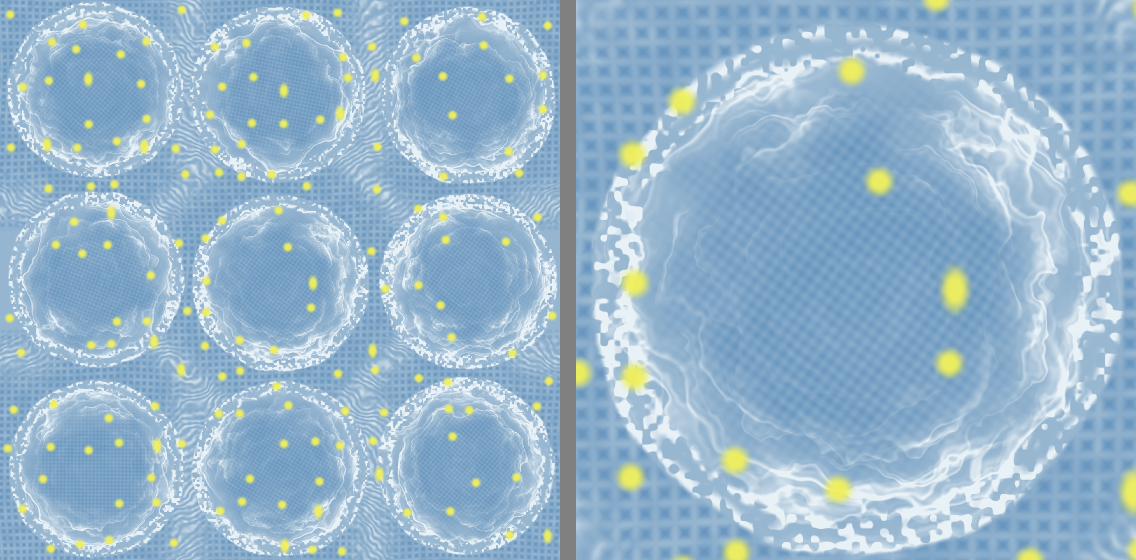
Left, the full canvas; right, a detail of the centre.
This pattern is drawn by a three.js fragment shader. Its source:

```glsl
// Nine crumpled glassy discs in a 3 by 3 grid on rippled blue weave, dusted with soft yellow dots.
varying vec2 vUv;

const float REPEATS = 3.0;
const float DISC_RADIUS = 0.475;    // in cells
const float CENTRE_JITTER = 0.018;  // in cells
const float EDGE_SOFT = 0.007;      // in cells
const float WEAVE_COUNT = 84.0;     // threads across the canvas
const float FINE_COUNT = 155.0;     // threads across the canvas, inside discs
const float GRAIN_COUNT = 240.0;    // specks across the canvas
const float DOT_COUNT = 17.0;       // dot slots across the canvas
const float DOT_SHARE = 0.56;       // filled slots
const float DOT_RADIUS = 0.0112;    // in canvas widths
const vec3 DEEP = vec3(0.37, 0.56, 0.73);
const vec3 MID = vec3(0.60, 0.72, 0.82);
const vec3 PALE = vec3(0.91, 0.945, 0.965);
const vec3 YELLOW = vec3(0.94, 0.94, 0.36);
const float TAU = 6.28318;

float hash(vec2 p) {
  vec3 h = fract(vec3(p.xyx) * 0.1031);
  h += dot(h, h.yzx + 33.33);
  return fract((h.x + h.y) * h.z);
}

vec2 hash2(vec2 p) {
  return vec2(hash(p + 3.7), hash(p + 71.3));
}

float noise(vec2 p) {
  vec2 i = floor(p), f = fract(p);
  f = f * f * (3.0 - 2.0 * f);
  return mix(mix(hash(i), hash(i + vec2(1, 0)), f.x),
             mix(hash(i + vec2(0, 1)), hash(i + vec2(1, 1)), f.x), f.y);
}

float fbm(vec2 p) {
  float sum = 0.0, gain = 0.5;
  for (int i = 0; i < 4; i++) {
    sum += gain * noise(p);
    p = mat2(1.6, 1.2, -1.2, 1.6) * p + 9.1;
    gain *= 0.5;
  }
  return sum;
}

vec2 turn(vec2 p, float a) {
  return mat2(cos(a), sin(a), -sin(a), cos(a)) * p;
}

float bell(float x, float width) {
  return exp(-x * x / (width * width));
}

// Coarse cloth with ripples gathered in bands between the discs
float clothTone(vec2 uv) {
  vec2 s = abs(uv - 0.5);
  float wobble = fbm(uv * 14.0);
  float diagonal = bell(s.x + s.y - 0.335, 0.035);
  float column = bell(s.x - 0.165, 0.035) * smoothstep(0.17, 0.24, s.y);
  float side = smoothstep(0.38, 0.45, s.x) * bell(s.y - 0.135, 0.035);
  float ripple = clamp(diagonal + column + side, 0.0, 1.0);

  vec2 g = uv + 0.008 * (vec2(noise(uv * 9.0), noise(uv * 9.0 + 40.0)) - 0.5);
  vec2 threads = 0.5 + 0.5 * cos(TAU * WEAVE_COUNT * g);
  float weave = 0.08 + 0.36 * max(threads.x, threads.y) * (0.6 + 0.6 * noise(uv * 90.0));
  float phase = (s.x * 0.6 - s.y) * 75.0 + wobble * 7.0;
  float waves = 0.5 + 0.5 * sin(TAU * phase);
  float rippled = 0.38 + 0.45 * waves * (0.4 + noise(uv * 130.0));
  float tone = mix(weave, rippled, ripple * 0.85);
  float flatPatch = smoothstep(0.455, 0.475, s.x + 0.03 * wobble) * smoothstep(0.10, 0.085, s.y);
  return mix(tone, 0.47, flatPatch);
}

// Overlapping crests that follow the rim; t runs from 0 at the centre to 1 at the rim
float foldTone(vec2 q, float t, float seed) {
  float sum = 0.0;
  for (int i = 0; i < 4; i++) {
    float k = float(i);
    vec2 w = q * (5.0 + 2.0 * k) + seed + 17.0 * k;
    float phase = t * (3.5 + k) - 2.0 * fbm(w);
    float f = fract(phase);
    float crest = pow(f, 4.0) * smoothstep(1.0, 0.92, f);
    float hatch = 0.75 + 0.35 * sin(phase * 30.0);
    sum += crest * hatch * smoothstep(0.25, 0.7, noise(w * 0.7 + 50.0));
  }
  return sum;
}

float discTone(vec2 q, float t, vec2 uv, float seed) {
  float rough = fbm(q * 9.0 + seed);
  vec2 threads = sin(TAU * FINE_COUNT * turn(uv, 0.8 * hash(vec2(seed, 5.0))));
  float rim = smoothstep(0.42, 0.88, t + 0.35 * (rough - 0.47));
  float tone = 0.14 + 0.14 * rough + 0.05 * (threads.x + threads.y) * (1.0 - rim);
  tone += rim * 0.25 + foldTone(q, t, seed) * (0.08 + 0.62 * rim);

  // Flat outer band, bordered by broken white specks
  float wiggle = 0.16 * (fbm(q * 16.0 + seed + 30.0) - 0.47);
  float band = smoothstep(0.86, 0.89, t + wiggle);
  float bare = smoothstep(0.42, 0.52, noise(q * 5.0 + seed + 80.0));
  tone = mix(tone, 0.48, band * (0.35 + 0.6 * bare));
  float lines = bell(t + wiggle - 0.88, 0.022) + bell(t + 0.3 * wiggle - 0.975, 0.025);
  lines += 0.7 * band * (1.0 - bare);
  float specks = smoothstep(0.42, 0.62, noise(uv * GRAIN_COUNT));
  return tone + 0.55 * specks * min(lines, 1.0);
}

float dotMask(vec2 uv) {
  vec2 slot = floor(uv * DOT_COUNT);
  vec2 d = (fract(uv * DOT_COUNT) - 0.5 - 0.56 * (hash2(slot) - 0.5)) / DOT_COUNT;
  d.y /= hash(slot + 19.0) > 0.92 ? 1.6 : 1.0;
  return step(hash(slot + 131.0), DOT_SHARE) * smoothstep(DOT_RADIUS, 0.3 * DOT_RADIUS, length(d));
}

void main() {
  vec2 cell = min(floor(vUv * REPEATS), REPEATS - 1.0);
  vec2 q = vUv * REPEATS - cell - 0.5 - CENTRE_JITTER * (2.0 * hash2(cell) - 1.0);
  float seed = 13.0 * cell.x + 37.0 * cell.y + 4.0;
  float radius = DISC_RADIUS + 0.035 * (fbm(q * 7.0 + seed) - 0.5);
  float r = length(q);
  float inside = smoothstep(radius + EDGE_SOFT, radius - EDGE_SOFT, r);

  float tone = mix(clothTone(vUv), discTone(q, r / radius, vUv, seed), inside);
  tone = clamp(tone, 0.0, 1.0);
  vec3 color = mix(DEEP, MID, min(tone * 2.0, 1.0));
  color = mix(color, PALE, max(tone * 2.0 - 1.0, 0.0));
  gl_FragColor = vec4(mix(color, YELLOW, 0.95 * dotMask(vUv)), 1.0);
}
```
